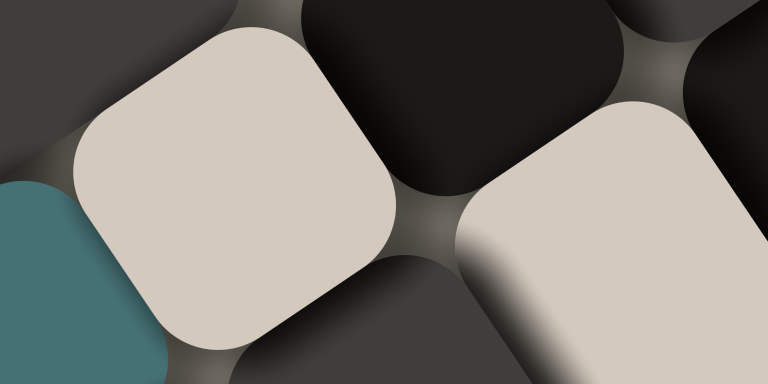
Write a WebGL 1 fragment shader that draws this background.

```glsl
precision highp float;
// Tilted grid of rounded, layered tiles casting soft shadows over a warm grey ground.
uniform vec2 u_resolution;

#define ORIGIN vec2(0.611, 0.509)   // centre of tile (0, 0), in canvas heights
#define PITCH 0.716                 // tile spacing, in canvas heights
#define TILT 0.5934                 // grid rotation, in radians
#define CORNER 0.276                // corner radius, in tiles
#define SHADOW_SHIFT 0.08           // rightward shadow offset, in tiles
#define SHADOW_ALPHA 0.85
#define GROUND_ALPHA 0.45           // share of the shadow that reaches the ground

const vec3 GROUND = vec3(0.50, 0.48, 0.44);
const vec3 CREAM = vec3(0.83, 0.79, 0.745);
const vec3 CHARCOAL = vec3(0.255, 0.24, 0.235);
const vec3 BLACK = vec3(0.108, 0.10, 0.09);
const vec3 TEAL = vec3(0.27, 0.44, 0.455);
const vec3 SHADE = vec3(0.015, 0.013, 0.01);

float roundedBox(vec2 p, vec2 halfSize) {
  vec2 q = abs(p) - halfSize + CORNER;
  return length(max(q, 0.0)) + min(max(q.x, q.y), 0.0) - CORNER;
}

// 1.0 on the even squares of the checkerboard
float evenCell(vec2 cell) {
  return 1.0 - mod(cell.x + cell.y, 2.0);
}

// Stacking order: central columns and even cells lie higher
float cellLayer(vec2 cell) {
  return 2.0 * (2.0 - abs(cell.x)) + evenCell(cell) - 3.0 * max(cell.y, 0.0);
}

vec3 cellColor(vec2 cell) {
  if (cell.x < -0.5) return TEAL;
  if (evenCell(cell) > 0.5) return cell.x < 1.5 ? CREAM : CHARCOAL;
  return cell.x < 0.5 ? CHARCOAL : BLACK;
}

// Two tiles stretch over a neighbouring cell
vec2 cellStretch(vec2 cell) {
  if (cell == vec2(0.0, 1.0)) return vec2(1.0, 0.0);
  if (cell == vec2(1.0, -1.0)) return vec2(0.0, 1.0);
  return vec2(0.0);
}

void main() {
  // Canvas to tilted grid coordinates
  vec2 p = (gl_FragCoord.xy / u_resolution.y - ORIGIN) / PITCH;
  float c = cos(TILT), s = sin(TILT);
  vec2 grid = vec2(c * p.x + s * p.y, c * p.y - s * p.x);
  vec2 shadowShift = SHADOW_SHIFT * vec2(c, -s);
  float pixel = 1.0 / (u_resolution.y * PITCH);

  vec3 color = GROUND;
  float covered = 0.0;

  // Paint tiles from the lowest layer to the highest
  for (int layer = 0; layer < 6; layer++) {
    for (int i = -1; i <= 2; i++) {
      for (int j = -1; j <= 1; j++) {
        vec2 cell = vec2(float(i), float(j));
        if (abs(cellLayer(cell) - float(layer)) > 0.5) continue;

        vec2 stretch = cellStretch(cell);
        vec2 local = grid - cell + 0.5 * stretch;
        vec2 halfSize = 0.5 + 0.5 * stretch;

        // Soft shadow, weaker on the bare ground
        float reach = roundedBox(local - shadowShift, halfSize);
        float shadow = SHADOW_ALPHA * (1.0 - smoothstep(-0.073, 0.164, reach));
        color = mix(color, SHADE, shadow * mix(GROUND_ALPHA, 1.0, covered));

        // Tile face
        float edge = roundedBox(local, halfSize);
        float face = 1.0 - smoothstep(-0.7 * pixel, 0.7 * pixel, edge);
        color = mix(color, cellColor(cell), face);
        covered = max(covered, face);
      }
    }
  }
  gl_FragColor = vec4(color, 1.0);
}
```
